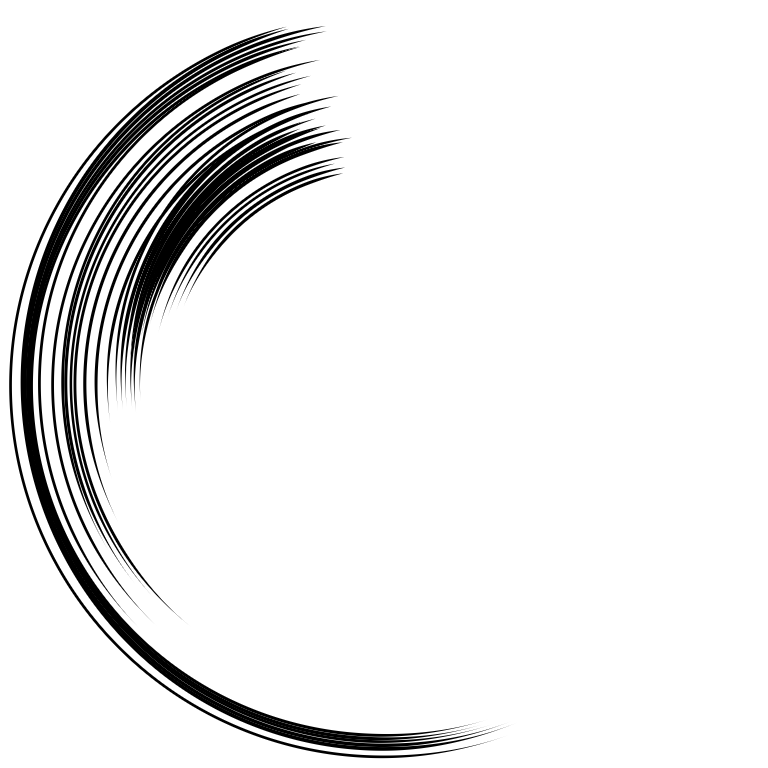
A WebGL 2 fragment shader for this background:

```glsl
#version 300 es
precision highp float;
// A dry-brush ring: black, tapering arcs sweep counterclockwise from the top
// over white. Each bundle is a loop of arcs around one centre, whose radii
// drift a little so that neighbours cross and merge into dense ink.

uniform vec2 u_resolution;
out vec4 fragColor;

float hash(float n) {
    return fract(sin(n * 127.1) * 43758.5);
}

// Ink of one bundle. polar = (radius, degrees past the top); each pair holds
// the values for the innermost and the outermost arc (starts: random range).
float bundle(vec2 polar, float pixel, int count, vec2 radii, vec2 drifts,
             vec2 starts, vec2 ends, float halfWidth) {
    float turn = cos(radians(polar.y));
    float bend = 0.7 * turn * turn + 0.3 * turn;
    float paper = 1.0;
    for (int i = 0; i < count; i++) {
        float across = float(i) / max(float(count - 1), 1.0);
        float seed = radii.x * 1000.0 + float(i) * 3.7;
        float radius = mix(radii.x, radii.y, across)
                     + mix(drifts.x, drifts.y, across) * bend
                     + 0.002 * (hash(seed) - 0.5);
        float start = mix(starts.x, starts.y, hash(seed + 1.0));
        float end = mix(ends.x, ends.y, across) + 3.0 * (hash(seed + 2.0) - 0.5);

        // Quick swelling at the start, long thinning at the end
        float taper = sqrt(smoothstep(0.0, 10.0, polar.y - start))
                    * smoothstep(0.0, 22.0, end - polar.y);
        float width = halfWidth * taper * mix(0.85, 1.15, hash(seed + 3.0));
        float cover = clamp((width - abs(polar.x - radius)) / pixel + 0.5, 0.0, 1.0);
        paper *= 1.0 - min(cover, 2.0 * width / pixel);
    }
    return 1.0 - paper;
}

void main() {
    float pixel = 1.0 / min(u_resolution.x, u_resolution.y);
    vec2 p = (gl_FragCoord.xy - 0.5 * u_resolution) * pixel + 0.0013;
    vec2 polar = vec2(length(p), mod(degrees(atan(-p.x, p.y)), 360.0));

    float ink = 0.0;
    // Outer rim and the dense long bundle inside it
    ink = max(ink, bundle(polar, pixel, 1, vec2(0.4857), vec2(-0.002), vec2(15.0), vec2(200.0), 0.0019));
    ink = max(ink, bundle(polar, pixel, 5, vec2(0.4575, 0.469), vec2(-0.004, 0.011), vec2(2.0, 15.0), vec2(197.0, 201.0), 0.0021));
    // Loose arcs down to the lower left
    ink = max(ink, bundle(polar, pixel, 2, vec2(0.431, 0.4466), vec2(0.001, 0.006), vec2(10.0, 16.0), vec2(138.0, 136.0), 0.0019));
    ink = max(ink, bundle(polar, pixel, 4, vec2(0.401, 0.418), vec2(0.005, 0.012), vec2(11.0, 20.0), vec2(141.0, 121.0), 0.0018));
    ink = max(ink, bundle(polar, pixel, 3, vec2(0.358, 0.388), vec2(0.008, 0.006), vec2(7.0, 18.0), vec2(98.0, 119.0), 0.0019));
    // Crossing, heavily inked arcs of the upper left
    ink = max(ink, bundle(polar, pixel, 6, vec2(0.317, 0.347), vec2(0.008, 0.034), vec2(7.0, 16.0), vec2(95.0, 97.0), 0.0021));
    ink = max(ink, bundle(polar, pixel, 7, vec2(0.312, 0.334), vec2(0.008, 0.036), vec2(9.0, 20.0), vec2(77.0, 88.0), 0.0026));
    // Short inner fringe
    ink = max(ink, bundle(polar, pixel, 4, vec2(0.279, 0.301), vec2(0.002, 0.001), vec2(9.0, 13.0), vec2(70.0, 76.0), 0.0019));

    fragColor = vec4(vec3(1.0 - ink), 1.0);
}
```
